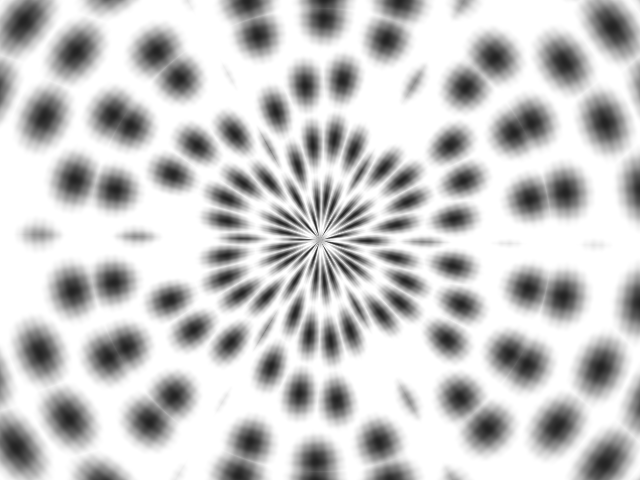
Write a Shadertoy shader that draws this background.

```glsl
// Mirrors the plane into one wedge and one ring: x runs along the arc, y across it
vec2 foldPolar(vec2 p) {
    const float wedge = 1.0471976;
    float angle = atan(p.y, p.x) + 0.0185;
    float arc = abs(mod(angle + wedge, 2.0 * wedge) - wedge);
    return vec2(3.74 * arc, abs(length(p) / 0.125 - 3.86));
}

// Distance to the nearest spot, laid out in bowed rows
float spotDistance(vec2 cell) {
    float nearest = 9.0;
    for (int row = 0; row < 5; row++) {
        float k = float(row);
        float middle = 1.96 + 0.46 * min(k, 1.0);
        float spacing = 0.78 + 0.37 * exp(-1.25 * k);
        float bow = 0.10 + 0.05 * exp(-2.0 * k);
        for (int i = -3; i <= 3; i++) {
            // The second row leaves a bright gap on one side
            if (row == 1 && i > 0) continue;
            float n = float(i);
            vec2 spot = vec2(middle + spacing * n, 0.17 + k + bow * n * n);
            if (row == 0) spot += vec2(-0.02 * n * n, 0.025 * n);
            nearest = min(nearest, length(cell - spot));
        }
    }
    return nearest;
}

void mainImage(out vec4 fragColor, in vec2 fragCoord) {
    vec2 p = (fragCoord - 0.5 * iResolution.xy) / iResolution.y;
    vec2 cell = foldPolar(p);

    // Faint woven streaks disturb the soft spot edges
    float weave = sin(38.0 * cell.x + 3.0 * cell.y) + sin(43.0 * cell.y - 4.0 * cell.x);
    float d = spotDistance(cell) + 0.008 * weave;
    float light = mix(0.14, 1.0, smoothstep(0.0, 0.54, d));

    // Calm the converging rays at the hub
    light = mix(0.68, light, smoothstep(0.0, 0.022, length(p)));
    fragColor = vec4(vec3(light), 1.0);
}
```
